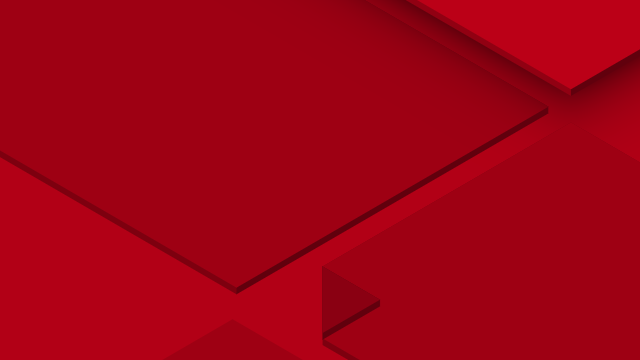
This background is drawn by a WebGL 2 fragment shader. Its source:

```glsl
#version 300 es
precision highp float;
// Layered red isometric slabs over a flat floor, with thin side faces.
// Each slab is an intersection of sloped half planes; soft shadows fade
// exponentially away from the raised edges. Lengths are in canvas heights.

uniform vec2 u_resolution;
out vec4 outColor;

const float SLOPE = 0.58;
const vec2 THICKNESS = vec2(0.0, 0.0185);

const vec3 FLOOR_RED  = vec3(0.70, 0.0, 0.085);
const vec3 SLAB_RED   = vec3(0.62, 0.0, 0.075);
const vec3 BRIGHT_RED = vec3(0.735, 0.0, 0.09);
const vec3 NOTCH_RED  = vec3(0.54, 0.0, 0.07);
const vec3 LEFT_FACE  = vec3(0.49, 0.0, 0.06);
const vec3 RIGHT_FACE = vec3(0.38, 0.0, 0.05);
const vec3 LIT_FACE   = vec3(0.57, 0.0, 0.07);

const vec2 MAIN_BOTTOM  = vec2(0.657, 0.201);
const vec2 MAIN_RIGHT   = vec2(1.523, 0.704);
const vec2 UPPER_BOTTOM = vec2(1.586, 0.752);
const vec2 LOWER_TOP    = vec2(1.586, 0.660);
const vec2 LOWER_LEFT   = vec2(0.896, 0.060);
const vec2 NOTCH_TIP    = vec2(1.0556, 0.1675);
const vec2 SMALL_TOP    = vec2(0.646, 0.1134);

const float SHADOW_DEPTH = 0.46;
const float SHADOW_REACH = 0.085;
const float SHADOW_ROUND = 0.05;
const float SHADE_DEPTH = 0.22;
const float SHADE_REACH = 0.06;

// Vertical offsets, positive inside: above a V, below a roof, above a line
float aboveVee(vec2 p, vec2 c)  { return p.y - c.y - SLOPE * abs(p.x - c.x); }
float belowRoof(vec2 p, vec2 c) { return c.y - p.y - SLOPE * abs(p.x - c.x); }
float aboveRise(vec2 p, vec2 c) { return p.y - c.y - SLOPE * (p.x - c.x); }
float aboveFall(vec2 p, vec2 c) { return p.y - c.y + SLOPE * (p.x - c.x); }

// Antialiased coverage of a positive region
float cover(float d) { return clamp(0.87 * d * u_resolution.y + 0.5, 0.0, 1.0); }

// Choose the side face colour on either side of a bottom corner
vec3 sideFace(vec2 p, vec2 c, vec3 left, vec3 right) {
    return mix(left, right, cover(p.x - c.x));
}

void main() {
    vec2 p = gl_FragCoord.xy / u_resolution.y;
    vec2 lifted = p + THICKNESS;

    // Floor with the rounded shadow of the upper slab
    vec2 q = lifted - UPPER_BOTTOM;
    float gap = SLOPE * length(vec2(q.x, SHADOW_ROUND)) - q.y;
    float shadow = SHADOW_DEPTH * exp(-max(gap, 0.0) / SHADOW_REACH);
    vec3 color = FLOOR_RED * (1.0 - shadow);

    // Small slab at the bottom
    color = mix(color, SLAB_RED, cover(belowRoof(p, SMALL_TOP)));

    // Lower right slab: left face, then top
    float body = min(belowRoof(p, LOWER_TOP), p.x - LOWER_LEFT.x);
    color = mix(color, LEFT_FACE, cover(min(body, aboveFall(lifted, LOWER_LEFT))));
    color = mix(color, SLAB_RED, cover(min(body, aboveFall(p, LOWER_LEFT))));

    // Folded notch with its dark lower face
    float fold = min(-aboveFall(p, NOTCH_TIP), p.x - LOWER_LEFT.x);
    float foldSide = min(min(aboveRise(lifted, NOTCH_TIP), NOTCH_TIP.x - p.x), fold);
    color = mix(color, RIGHT_FACE, cover(foldSide));
    color = mix(color, NOTCH_RED, cover(min(fold, aboveRise(p, NOTCH_TIP))));

    // Main slab: faces, then a top shaded along its upper right edge
    float inset = -aboveFall(p, MAIN_RIGHT);
    float mainSide = min(aboveVee(lifted, MAIN_BOTTOM), min(inset, MAIN_RIGHT.x - p.x));
    vec3 face = sideFace(p, MAIN_BOTTOM, LEFT_FACE, RIGHT_FACE);
    color = mix(color, face, cover(mainSide));
    float shade = SHADE_DEPTH * exp(-max(inset, 0.0) / SHADE_REACH);
    float mainTop = min(aboveVee(p, MAIN_BOTTOM), inset);
    color = mix(color, SLAB_RED * (1.0 - shade), cover(mainTop));

    // Bright upper slab
    face = sideFace(p, UPPER_BOTTOM, LIT_FACE, RIGHT_FACE);
    color = mix(color, face, cover(aboveVee(lifted, UPPER_BOTTOM)));
    color = mix(color, BRIGHT_RED, cover(aboveVee(p, UPPER_BOTTOM)));

    outColor = vec4(color, 1.0);
}
```
